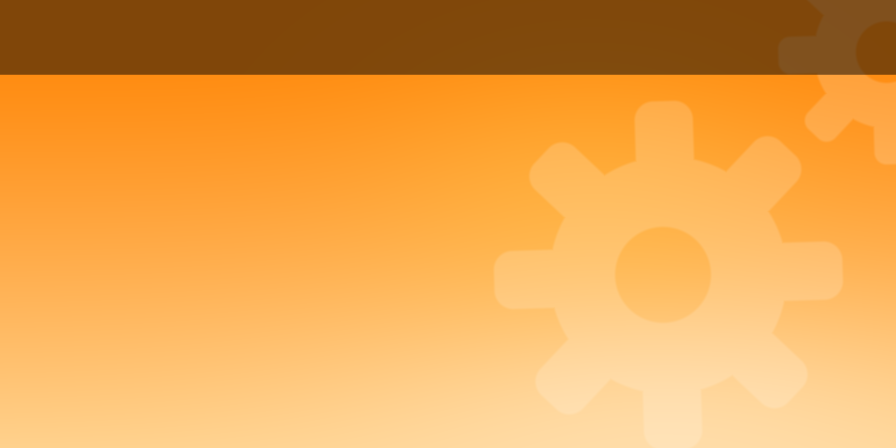
Write a Shadertoy shader that draws this background.

```glsl
const float PI = 3.14159265;

// Colours
const vec3 ORANGE = vec3(1.0, 0.55, 0.07);
const vec3 PEACH = vec3(1.0, 0.82, 0.55);
const vec3 GOLD = vec3(1.0, 0.77, 0.28);
const vec3 CREAM = vec3(1.0, 0.88, 0.70);

// Layout, in units of the canvas height
const float BAR_EDGE = 0.8333;
const float BAR_SHADE = 0.5;
const vec2 GOLD_CENTER = vec2(1.32, 0.54);
const vec2 GOLD_SIZE = vec2(0.48, 0.34);
const float GOLD_STRENGTH = 0.38;
const vec2 CREAM_CENTER = vec2(1.48, -0.02);
const vec2 CREAM_SIZE = vec2(0.75, 0.32);
const float CREAM_STRENGTH = 0.75;

// Gears: xy is the center, z the scale
const vec3 LARGE_GEAR = vec3(1.492, 0.3855, 1.0);
const vec3 SMALL_GEAR = vec3(1.987, 0.883, 0.642);
const float GEAR_OPACITY = 0.17;
const float GEAR_TURN = 0.03;
const float GEAR_SOFTNESS = 0.004;
const float TEETH = 8.0;
const float BODY_RADIUS = 0.265;
const float TOOTH_REACH = 0.389;
const float TOOTH_HALF_WIDTH = 0.065;
const float TOOTH_ROUNDING = 0.042;
const float HOLE_RADIUS = 0.107;
const vec2 HOLE_OFFSET = vec2(-0.012, 0.001);

float roundedBox(vec2 p, vec2 halfSize, float radius) {
    vec2 q = abs(p) - halfSize + radius;
    return length(max(q, 0.0)) + min(max(q.x, q.y), 0.0) - radius;
}

float gearDistance(vec2 p) {
    // Fold all teeth into one sector
    float sector = 2.0 * PI / TEETH;
    float angle = atan(p.y, p.x) - GEAR_TURN;
    angle = mod(angle + 0.5 * sector, sector) - 0.5 * sector;
    vec2 folded = length(p) * vec2(cos(angle), sin(angle));

    float halfReach = 0.5 * TOOTH_REACH;
    float tooth = roundedBox(folded - vec2(halfReach, 0.0),
                             vec2(halfReach, TOOTH_HALF_WIDTH), TOOTH_ROUNDING);
    float body = length(p) - BODY_RADIUS;
    float hole = HOLE_RADIUS - length(p - HOLE_OFFSET);
    return max(min(tooth, body), hole);
}

float gearMask(vec2 p, vec3 gear, float pixel) {
    float d = gear.z * gearDistance((p - gear.xy) / gear.z);
    float softness = max(GEAR_SOFTNESS, pixel);
    return 1.0 - smoothstep(-softness, softness, d);
}

float glow(vec2 p, vec2 center, vec2 size) {
    vec2 q = (p - center) / size;
    return exp(-dot(q, q));
}

vec3 background(vec2 p) {
    float depth = clamp(1.0 - p.y / BAR_EDGE, 0.0, 1.0);
    vec3 color = mix(ORANGE, PEACH, pow(depth, 1.1));
    color = mix(color, GOLD, GOLD_STRENGTH * glow(p, GOLD_CENTER, GOLD_SIZE));
    return mix(color, CREAM, CREAM_STRENGTH * glow(p, CREAM_CENTER, CREAM_SIZE));
}

void mainImage(out vec4 fragColor, in vec2 fragCoord) {
    vec2 p = fragCoord / iResolution.y;
    float pixel = 1.0 / iResolution.y;
    vec3 color = background(p);

    // Translucent gears
    float gears = max(gearMask(p, LARGE_GEAR, pixel), gearMask(p, SMALL_GEAR, pixel));
    color = mix(color, vec3(1.0), GEAR_OPACITY * gears);

    // Dark bar along the top
    float bar = smoothstep(-0.5 * pixel, 0.5 * pixel, p.y - BAR_EDGE);
    color *= mix(1.0, BAR_SHADE, bar);

    fragColor = vec4(color, 1.0);
}
```
